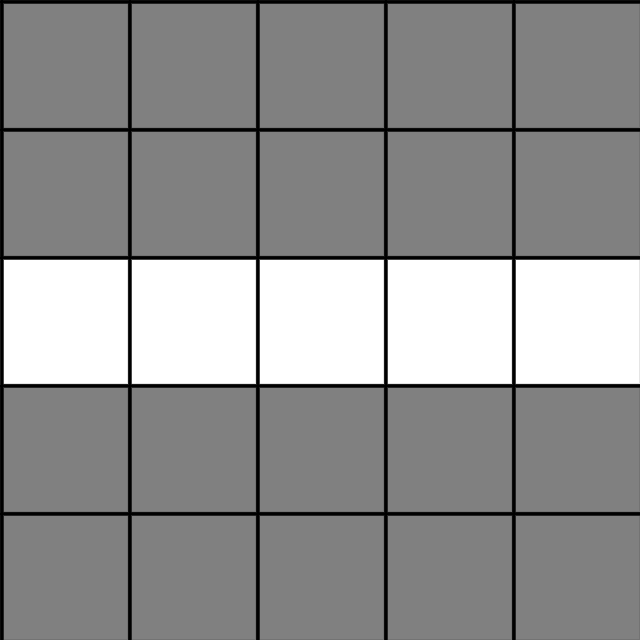
A three.js fragment shader for this pattern:

```glsl
varying vec2 vUv;

const float CELLS = 5.0;
const float LINE_WIDTH = 0.0059;
const float EDGE_SOFTNESS = 0.00098;
const float BRIGHT_ROW = 2.0;

const vec3 LINE_COLOR = vec3(0.0);
const vec3 TILE_COLOR = vec3(0.502);
const vec3 BRIGHT_COLOR = vec3(1.0);

// Distance on each axis to the nearest line centre; lines start at cell edges
vec2 gridDistance(vec2 p) {
  vec2 cell = (p - 0.5 * LINE_WIDTH) * CELLS;
  return abs(fract(cell + 0.5) - 0.5) / CELLS;
}

float gridMask(vec2 p) {
  vec2 d = gridDistance(p);
  float edge = min(d.x, d.y) - 0.5 * LINE_WIDTH;
  return 1.0 - clamp(0.5 + 0.5 * edge / EDGE_SOFTNESS, 0.0, 1.0);
}

void main() {
  // Rows count down from the top edge
  vec2 p = vec2(vUv.x, 1.0 - vUv.y);

  // Row fill; its boundaries lie under the grid lines
  float row = floor((p.y - 0.5 * LINE_WIDTH) * CELLS);
  float bright = 1.0 - step(0.5, abs(row - BRIGHT_ROW));
  vec3 color = mix(TILE_COLOR, BRIGHT_COLOR, bright);

  // Grid lines
  color = mix(color, LINE_COLOR, gridMask(p));

  gl_FragColor = vec4(color, 1.0);
}
```
